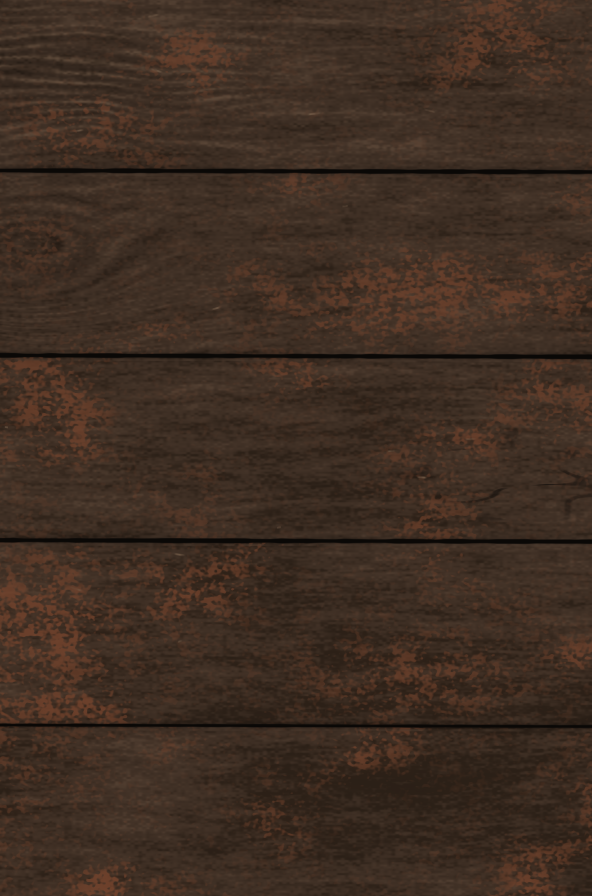
A WebGL 2 fragment shader for this texture:

```glsl
#version 300 es
precision highp float;
// Five dark stained wooden planks with black seams, wavy grain, a knot and rusty wear.
uniform vec2 u_resolution;
out vec4 outColor;

// Layout, in units of the canvas height
const float PITCH = 0.2063;
const float FIRST_SEAM = 0.190;
const float SEAM_HALF = 0.0019;
const float SEAM_TILT = -0.0025;
const vec2 KNOT = vec2(0.035, 0.727);
const vec2 WORN_PATCH = vec2(0.46, 0.245);
const int SCRATCHES = 16;

// Palette
const vec3 DARK = vec3(0.165, 0.122, 0.088);
const vec3 BASE = vec3(0.246, 0.186, 0.144);
const vec3 LIGHT = vec3(0.330, 0.255, 0.200);
const vec3 PALE = vec3(0.46, 0.37, 0.29);
const vec3 RUST = vec3(0.46, 0.265, 0.175);
const vec3 SEAM = vec3(0.040, 0.032, 0.025);

float hash(vec2 p) {
  uvec2 q = uvec2(ivec2(floor(p)));
  uint n = q.x * 1664525u + 1013904223u;
  n = (n ^ (n >> 16)) * 73244475u + q.y * 22695477u;
  n = (n ^ (n >> 15)) * 73244475u;
  n = (n ^ (n >> 16)) * 73244475u;
  return float((n ^ (n >> 16)) & 65535u) / 65535.0;
}

float noise(vec2 p) {
  vec2 i = floor(p), f = fract(p);
  f = f * f * (3.0 - 2.0 * f);
  vec2 e = vec2(1.0, 0.0);
  return mix(mix(hash(i), hash(i + e.xy), f.x),
             mix(hash(i + e.yx), hash(i + e.xx), f.x), f.y);
}

// Each octave is turned a little to hide the lattice
float fbm(vec2 p) {
  float sum = 0.0, amp = 0.53;
  for (int i = 0; i < 4; i++) {
    sum += amp * noise(p);
    p = mat2(0.995, 0.1, -0.1, 0.995) * p * 2.03 + 17.3;
    amp *= 0.5;
  }
  return sum;
}

// Soft elliptical spot, 1 at its centre
float spot(vec2 p, vec2 centre, vec2 size) {
  vec2 d = (p - centre) / size;
  return exp(-dot(d, d));
}

// Short pale scratches running roughly with the grain
float scratches(vec2 p) {
  float mark = 0.0;
  for (int i = 0; i < SCRATCHES; i++) {
    float k = float(i);
    vec2 centre = vec2(0.66 * hash(vec2(k, 3.0)), 0.25 + 0.75 * hash(vec2(k, 8.0)));
    float halfLen = mix(0.002, 0.009, hash(vec2(k, 13.0)));
    vec2 d = p - centre;
    d.y -= d.x * (hash(vec2(k, 21.0)) - 0.5) * 0.7;
    float line = 1.0 - smoothstep(0.0003, 0.0018, abs(d.y));
    mark = max(mark, line * (1.0 - smoothstep(0.4 * halfLen, halfLen, abs(d.x))));
  }
  return mark * noise(p * vec2(260.0, 180.0));
}

void main() {
  vec2 p = gl_FragCoord.xy / u_resolution.y;
  float px = 1.0 / u_resolution.y;

  // Plank number, counted from the bottom, and signed distance to the nearest seam
  float row = (p.y - FIRST_SEAM - SEAM_TILT * (p.x - 0.33)) / PITCH;
  float plank = floor(row) + 1.0;
  float seamId = floor(row + 0.5);
  float seamDist = (row - seamId) * PITCH;
  vec2 shift = vec2(plank * 7.31, plank * 3.17);

  // Grain coordinates bend along each plank and circle the knot
  float onKnotPlank = 1.0 - step(0.5, abs(plank - 3.0));
  float knot = onKnotPlank * spot(p, KNOT, vec2(0.13, 0.075));
  float bend = 0.030 * (fbm(p * vec2(4.0, 7.0) + shift) - 0.5);
  float rings = length((p - KNOT) * vec2(0.45, 1.0));
  vec2 g = vec2(p.x, mix(p.y, KNOT.y + rings, knot) + bend) + shift;
  float coarse = fbm(g * vec2(7.0, 85.0));
  float fine = noise(g * vec2(38.0, 300.0));
  float pores = noise(p * vec2(230.0, 410.0) + shift);
  float cloud = fbm(p * vec2(6.0, 8.0) + shift + 31.0);

  // Base stain, lighter towards the top
  float tone = 0.46 + 0.55 * (coarse - 0.5) + 0.34 * (fine - 0.5) + 0.38 * (pores - 0.5);
  tone += 0.75 * (cloud - 0.5) + 0.26 * (p.y - 0.5) + 0.06 * (hash(vec2(plank, 41.0)) - 0.5);
  tone -= 0.22 * spot(p, vec2(0.64, 0.12), vec2(0.22, 0.2));
  vec3 col = mix(DARK, BASE, smoothstep(-0.05, 0.53, tone));
  col = mix(col, LIGHT, smoothstep(0.45, 1.05, tone));

  // Raised growth lines: strong at upper left and round the knot, faint elsewhere
  float wave = 0.5 + 0.5 * cos(6.2832 * (g.y * 82.0 + 2.2 * noise(g * vec2(9.0, 30.0))));
  float ridge = wave * wave * wave * smoothstep(0.25, 0.7, noise(g * vec2(15.0, 70.0)));
  float topLeft = spot(p, vec2(0.02, 0.91), vec2(0.30, 0.085)) * step(3.5, plank);
  float ends = spot(p, vec2(0.04, 0.5), vec2(0.12, 0.1)) + spot(p, vec2(0.6, 0.55), vec2(0.12, 0.05));
  float broken = 0.55 + 0.9 * (pores - 0.2);
  col = mix(col, PALE, ridge * broken * (0.03 + 0.40 * topLeft + 0.17 * knot + 0.16 * ends));
  col *= 1.0 - 0.20 * (1.0 - wave) * max(topLeft, knot);

  // Dark hairline cracks near the right end of the middle plank
  float crackZone = spot(p, vec2(0.58, 0.465), vec2(0.13, 0.045));
  float crackLine = abs(noise(g * vec2(14.0, 75.0)) - 0.5);
  float crack = (1.0 - smoothstep(0.02, 0.09, crackLine)) * smoothstep(0.4, 0.7, noise(g * vec2(30.0, 60.0)));
  col = mix(col, SEAM, 0.6 * crack * crackZone);

  // Worn areas, more of them low down
  float worn = 0.16 + 0.8 * smoothstep(0.42, 0.78, fbm(p * vec2(7.0, 11.0) + 53.0 + shift));
  worn += 0.65 * spot(p, WORN_PATCH, vec2(0.13, 0.055)) + 0.4 * spot(p, KNOT, vec2(0.08, 0.04));
  worn += 0.45 * spot(p, vec2(0.0, 0.2), vec2(0.12, 0.2)) + 0.35 * spot(p, vec2(0.56, 0.97), vec2(0.1, 0.08));
  worn = min(worn, 1.0);

  // Rusty flecks: fine broken grains clustered within the worn areas
  vec2 turned = mat2(0.88, 0.47, -0.47, 0.88) * p;
  float grains = 0.5 * noise(turned * 310.0) + 0.5 * noise(p * vec2(200.0, 350.0) + 9.0);
  float cluster = fbm(g * vec2(34.0, 60.0) + 71.0);
  float fleck = 0.55 * grains + 0.45 * cluster + 0.13 * worn;
  float rust = smoothstep(0.54, 0.76, fleck) * worn;
  col = mix(col, RUST, rust * mix(0.85, 0.62, p.y));
  col = mix(col, RUST, 0.13 * worn * cluster * (1.2 - p.y));
  col = mix(col, PALE, 0.75 * scratches(p));

  // Seams: soft shadow, black gap of uneven width and a thin lit edge below
  float uneven = 0.75 + 0.5 * noise(vec2(p.x * 70.0, seamId + 5.0));
  float halfWidth = SEAM_HALF * uneven * (seamId < 0.5 ? 0.65 : 1.0);
  float gap = abs(seamDist);
  float isSeam = step(-0.5, seamId) * step(seamId, 3.5);
  float edge = 1.0 - smoothstep(0.0006, 0.0020, abs(seamDist + SEAM_HALF + 0.0026));
  col = mix(col, LIGHT, 0.6 * isSeam * edge * noise(vec2(p.x * 90.0, seamId)));
  col *= 1.0 - 0.35 * isSeam * exp(-gap / 0.004);
  col = mix(col, SEAM, isSeam * (1.0 - smoothstep(halfWidth - px * 0.5, halfWidth + px * 1.2, gap)));

  outColor = vec4(col, 1.0);
}
```
